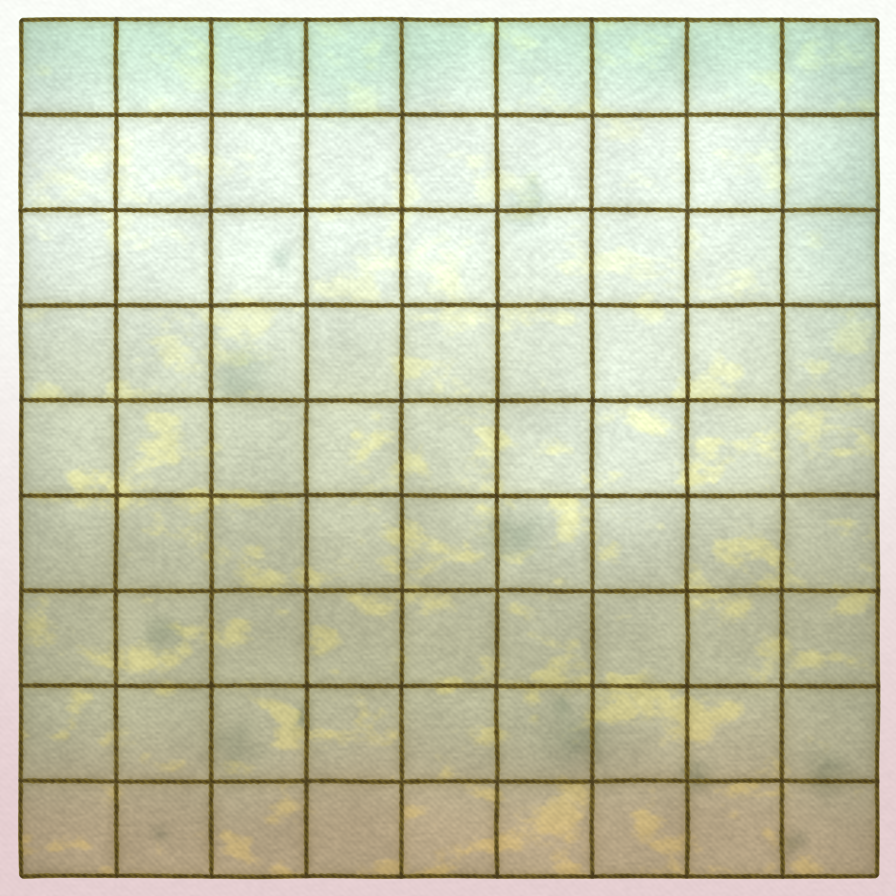
Reproduce this pattern procedurally as a three.js fragment shader.

```glsl
// Worn woven cloth board: a nine by nine grid of stitched olive lines on a mint-to-tan wash.
varying vec2 vUv;

const float CELLS = 9.0;
const vec2 GRID_MIN = vec2(0.0234, 0.0220);
const vec2 GRID_MAX = vec2(0.9795, 0.9780);
const float LINE_HALF = 0.0024;

const vec3 MINT = vec3(0.77, 0.90, 0.81);
const vec3 PALE = vec3(0.92, 0.97, 0.92);
const vec3 SAGE = vec3(0.83, 0.86, 0.76);
const vec3 KHAKI = vec3(0.72, 0.72, 0.60);
const vec3 TAN = vec3(0.71, 0.64, 0.52);
const vec3 OLIVE = vec3(0.54, 0.47, 0.17);
const vec3 UMBER = vec3(0.25, 0.20, 0.08);
const vec3 PINK = vec3(0.90, 0.81, 0.82);
const vec3 WHITE = vec3(0.98, 0.99, 0.97);

float hash(vec2 p) {
  vec3 q = fract(p.xyx * vec3(0.1031, 0.1030, 0.0973));
  q += dot(q, q.yzx + 33.33);
  return fract((q.x + q.y) * q.z);
}

float noise(vec2 p) {
  vec2 i = floor(p), f = fract(p);
  f = f * f * (3.0 - 2.0 * f);
  return mix(mix(hash(i), hash(i + vec2(1.0, 0.0)), f.x),
             mix(hash(i + vec2(0.0, 1.0)), hash(i + vec2(1.0, 1.0)), f.x), f.y);
}

float fbm(vec2 p) {
  float sum = 0.0, amp = 0.5;
  for (int i = 0; i < 5; i++) {
    sum += amp * noise(p);
    p = mat2(1.6, 1.2, -1.2, 1.6) * p + 7.3;
    amp *= 0.5;
  }
  return sum;
}

float blob(vec2 p, vec2 center, vec2 radius) {
  vec2 d = (p - center) / radius;
  return exp(-dot(d, d));
}

float roundBox(vec2 p, vec2 halfSize, float radius) {
  vec2 d = abs(p) - halfSize + radius;
  return length(max(d, 0.0)) + min(max(d.x, d.y), 0.0) - radius;
}

// Vertical wash with a pale glow, cooler towards the upper right.
vec3 wash(vec2 p) {
  float y = p.y + 0.09 * (fbm(p * 5.0) - 0.5);
  vec3 c = mix(TAN, KHAKI, smoothstep(0.03, 0.24, y));
  c = mix(c, SAGE, smoothstep(0.27, 0.57, y));
  c = mix(c, PALE, smoothstep(0.53, 0.77, y));
  c = mix(c, MINT, 0.85 * smoothstep(0.84, 0.97, y));
  c = mix(c, MINT, 0.6 * smoothstep(0.78, 1.0, p.x) * smoothstep(0.5, 0.8, y));
  c = mix(c, PALE, 0.65 * blob(p, vec2(0.69, 0.54), vec2(0.13, 0.17)));
  return c * (1.0 - 0.10 * smoothstep(0.36, 0.52, abs(p.x - 0.5)));
}

// Cloudy stains, yellow flecks, and sparse smudges of uneven size.
vec3 weather(vec3 c, vec2 p) {
  c *= 1.0 + 0.13 * (fbm(p * 13.0 + 4.0) - 0.48);
  float low = 1.0 - smoothstep(0.4, 0.75, p.y);
  float fleck = smoothstep(0.54, 0.74, fbm(p * vec2(22.0, 34.0) + 19.0));
  c = mix(c, c * vec3(1.13, 1.10, 0.93), fleck * (0.4 + 0.5 * low));
  for (int i = 0; i < 14; i++) {
    float k = float(i);
    vec2 center = vec2(hash(vec2(k, 3.0)), hash(vec2(k, 8.0))) * 0.9 + 0.05;
    vec2 radius = mix(vec2(0.008, 0.010), vec2(0.030, 0.026), hash(vec2(k, 5.0)));
    float smudge = blob(p + 0.02 * (fbm(p * 40.0) - 0.5), center, radius);
    c *= 1.0 - smudge * vec3(0.15, 0.12, 0.13) * (0.4 + fbm(p * 55.0));
  }
  return c;
}

// Diagonal twill and horizontal thread grain, centred on zero.
float weave(vec2 p) {
  float twill = sin(6.2832 * 125.0 * (p.x + p.y));
  float thread = noise(p * vec2(130.0, 330.0)) - 0.5;
  return 0.016 * twill + 0.06 * thread + 0.05 * (noise(p * 280.0) - 0.5);
}

// Distance to the nearest of the ten lines on one axis, in canvas units.
float lineDistance(float x, float low, float high) {
  float pitch = (high - low) / CELLS;
  float index = clamp(floor((x - low) / pitch + 0.5), 0.0, CELLS);
  return abs(x - low - index * pitch);
}

void main() {
  vec2 p = vUv;
  vec2 sway = 0.0016 * vec2(noise(p * 14.0), noise(p * 14.0 + 40.0)) - 0.0008;
  vec2 g = p + sway;
  float frame = roundBox(g - 0.5 * (GRID_MIN + GRID_MAX),
                         0.5 * (GRID_MAX - GRID_MIN) + LINE_HALF, 0.006);
  float inside = 1.0 - smoothstep(-0.001, 0.001, frame);

  // Cloth field and its light margin.
  vec3 cloth = weather(wash(p), p) * (1.0 + weave(p));
  vec3 margin = mix(PINK, WHITE, smoothstep(0.1, 0.85, p.y + 0.1 * fbm(p * 6.0)));
  vec3 color = mix(margin * (1.0 + 0.3 * weave(p)), cloth, inside);

  // Stitched lines with a soft stain around them.
  vec2 d = vec2(lineDistance(g.x, GRID_MIN.x, GRID_MAX.x),
                lineDistance(g.y, GRID_MIN.y, GRID_MAX.y));
  float nearest = min(d.x, d.y);
  float stitch = 0.5 + 0.5 * sin(6.2832 * 140.0 * (d.x < d.y ? g.y + g.x : g.x + g.y));
  float fray = 0.0010 * (noise(p * 240.0) - 0.5) + 0.0005 * (stitch - 0.5);
  float ink = 1.0 - smoothstep(LINE_HALF - 0.0010, LINE_HALF + 0.0012, nearest + fray);
  float core = 1.0 - smoothstep(0.0, 0.0024, nearest);
  float dark = 0.30 * core + 0.30 * stitch + 0.35 * noise(p * 170.0) + 0.18 * (1.0 - p.y);
  float crossing = blob(d, vec2(0.0), vec2(0.004));
  vec3 thread = mix(OLIVE, UMBER, clamp(dark + 0.3 * crossing, 0.0, 1.0));
  color *= 1.0 - inside * vec3(0.16, 0.18, 0.28) * exp(-nearest / 0.005);
  color = mix(color, thread, ink * inside * (0.82 + 0.12 * noise(p * 60.0)));

  gl_FragColor = vec4(clamp(color, 0.0, 1.0), 1.0);
}
```
